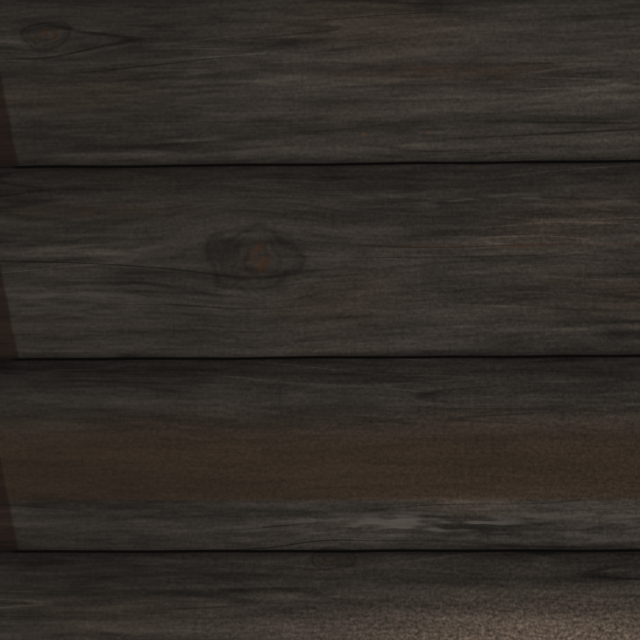
A WebGL 1 fragment shader for this texture:

```glsl
precision highp float;
uniform vec2 u_resolution;

const vec3 WOOD = vec3(0.189, 0.172, 0.156);
const vec3 BROWN = vec3(0.190, 0.153, 0.122);
const vec3 RUST = vec3(0.24, 0.155, 0.105);
const vec3 ASH = vec3(0.33, 0.31, 0.29);
const vec3 SHEEN = vec3(0.41, 0.35, 0.30);
const vec3 NOTCH = vec3(0.135, 0.105, 0.088);
const vec3 GAP = vec3(0.035, 0.031, 0.028);
const float PITCH = 0.300;
const float FIRST_SEAM = 0.138;

vec2 gradientAt(vec2 cell) {
  vec3 h = fract(cell.xyx * vec3(0.1031, 0.1030, 0.0973));
  h += dot(h, h.yzx + 33.33);
  return fract((h.xx + h.yz) * h.zy) * 2.0 - 1.0;
}

float noise(vec2 p) {
  vec2 i = floor(p), f = p - i;
  vec2 u = f * f * f * (f * (f * 6.0 - 15.0) + 10.0);
  vec2 e = vec2(1.0, 0.0);
  float low = mix(dot(gradientAt(i), f), dot(gradientAt(i + e), f - e), u.x);
  float high = mix(dot(gradientAt(i + e.yx), f - e.yx), dot(gradientAt(i + 1.0), f - 1.0), u.x);
  return mix(low, high, u.y);
}

// Long fibres: each octave is finer and more broken up
float fibres(vec2 p) {
  float sum = 0.0, weight = 0.36;
  vec2 scale = vec2(1.8, 30.0);
  for (int i = 0; i < 4; i++) {
    sum += weight * noise(p * scale + float(i) * 17.3);
    scale *= vec2(2.4, 1.9);
    weight *= 0.88;
  }
  return sum;
}

// Sparse hairlines along the zero line of stretched noise
float hairlines(vec2 p, vec2 scale, float width) {
  float line = 1.0 - smoothstep(0.0, width, abs(noise(p * scale)));
  return line * smoothstep(0.0, 0.35, noise(p * vec2(2.5, 11.0) + scale));
}

float blob(vec2 p, vec2 center, vec2 radius) {
  vec2 d = (p - center) / radius;
  return exp(-dot(d, d));
}

// Spreads the fibres around a knot
vec2 bend(vec2 p, vec2 center, vec2 radius) {
  return vec2(0.0, -0.6 * (p.y - center.y) * blob(p, center, radius * 1.5));
}

// Broken rings, dark rim and rusty heart of a knot
vec3 addKnot(vec3 col, vec2 p, vec2 center, vec2 radius, float rough) {
  float r = length((p - center) / radius) + rough * 0.6;
  float fade = 1.0 - smoothstep(0.5, 1.2, r);
  float ring = sin(r * 17.0 + 3.0 * noise(p * 45.0)) * (0.6 + rough);
  col *= 1.0 + fade * (0.09 * ring - 0.11);
  col *= 1.0 - 0.18 * blob(vec2(r, 0.0), vec2(0.88, 0.0), vec2(0.10));
  float heart = (1.0 - smoothstep(0.1, 0.6, r)) * smoothstep(-0.1, 0.35, noise(p * 55.0) + 0.1);
  return mix(col, RUST, 0.6 * heart);
}

void main() {
  vec2 p = gl_FragCoord.xy / u_resolution;
  float px = 1.0 / u_resolution.y;

  // Planks, with seams that tilt more toward the top
  float level = (p.y * (1.0 - 0.014 * p.x) - FIRST_SEAM) / PITCH;
  level += 0.006 * noise(vec2(p.x * 7.0, floor(level + 0.5) * 5.0));
  float row = floor(level);
  float f = level - row;
  float topRow = step(1.5, row);
  float midRow = step(0.5, row) * (1.0 - topRow);
  float lowRow = step(-0.5, row) * step(row, 0.5);
  float baseRow = step(row, -0.5);

  // Grain
  vec2 bigKnot = vec2(0.395, 0.594), bigSize = vec2(0.078, 0.054);
  vec2 sideKnot = vec2(0.075, 0.944), sideSize = vec2(0.042, 0.024);
  vec2 seamKnot = vec2(0.515, 0.127), seamSize = vec2(0.040, 0.018);
  vec2 g = p + bend(p, bigKnot, bigSize) + bend(p, sideKnot, sideSize) + bend(p, seamKnot, seamSize);
  g.y -= p.x * 0.016 * max(row, 0.0);
  g.y += 0.006 * noise(p * vec2(4.0, 9.0));
  g += row * vec2(7.3, 3.1);
  float grain = fibres(g);
  float rough = noise(p * 26.0);
  float pores = noise(p * vec2(120.0, 170.0)) + 0.8 * noise(p * 230.0);
  float patchy = noise(g * vec2(3.0, 11.0) + 40.0);

  // Stain
  float band = smoothstep(0.25, 0.28, f) * (1.0 - smoothstep(0.50, 0.80, f));
  float stained = lowRow * band;
  vec3 col = mix(WOOD, BROWN, stained * 0.9);
  col = mix(col, BROWN, 0.25 * smoothstep(0.05, 0.4, patchy));
  col *= 1.0 + (0.85 - 0.5 * stained) * grain + 0.08 * patchy;
  col *= 1.0 + pores * mix(0.13, 0.26, p.x * (1.0 - 0.7 * p.y));
  float worn = 1.0 - 0.8 * stained;
  col *= 1.0 - 0.30 * worn * hairlines(g, vec2(1.5, 26.0), 0.045);
  col *= 1.0 - 0.20 * worn * hairlines(g, vec2(2.6, 47.0), 0.08);
  col *= 1.0 + 0.22 * worn * hairlines(g, vec2(3.1, 41.0), 0.07);

  // Pale scuffs and rusty streaks
  float shreds = noise(g * vec2(9.0, 95.0)) + 0.7 * noise(g * vec2(24.0, 150.0) + 8.0);
  float broken = smoothstep(-0.15, 0.40, shreds + 0.4 * grain + 0.3 * rough);
  float scuff = midRow * blob(p, vec2(0.78, 0.687), vec2(0.24, 0.010));
  scuff += midRow * 0.5 * blob(p, vec2(0.12, 0.530), vec2(0.16, 0.025));
  scuff += lowRow * blob(p, vec2(0.63, 0.180), vec2(0.17, 0.015));
  scuff += lowRow * 0.5 * blob(p, vec2(0.90, 0.180), vec2(0.40, 0.032));
  col = mix(col, ASH, min(0.65 * scuff * broken, 0.65));
  float rust = topRow * 0.7 * blob(p, vec2(0.70, 0.888), vec2(0.15, 0.012));
  rust += midRow * blob(p, vec2(0.82, 0.616 + 0.01 * (p.x - 0.8)), vec2(0.22, 0.003));
  rust += midRow * 0.5 * blob(p, vec2(0.10, 0.670), vec2(0.16, 0.010));
  rust += midRow * 0.3 * blob(p, vec2(0.93, 0.540), vec2(0.13, 0.040));
  col = mix(col, RUST, min(0.4 * rust * (0.4 + broken), 0.5));
  float fleck = smoothstep(0.52, 0.62, noise(p * vec2(38.0, 60.0) + 9.0));
  col = mix(col, RUST * 1.25, 0.4 * fleck);

  col = addKnot(col, p, bigKnot, bigSize, rough);
  col = addKnot(col, p, sideKnot, sideSize, rough);
  col = addKnot(col, p, seamKnot, seamSize, rough);

  // Rounded plank shading and soft light from the lower right
  col *= mix(1.06, 0.80, smoothstep(0.62, 1.0, f));
  col *= 0.93 + 0.11 * smoothstep(0.0, 0.6, p.x);
  float sheen = baseRow * blob(p, vec2(0.86, -0.015), vec2(0.40, 0.070));
  col = mix(col, SHEEN * (1.0 + 0.55 * pores + 0.3 * grain), 0.72 * sheen);

  // Tapered notches on the left edge
  float notchWidth = 0.027 * (1.0 - f / 0.46) + 0.002 * rough;
  float notch = 1.0 - smoothstep(-px, px + 0.004, p.x - notchWidth);
  col = mix(col, NOTCH * (1.0 + 0.7 * grain), 0.85 * notch * step(f, 0.5));

  // Dark seams with a soft shadow
  float seam = (f - step(0.5, f)) * PITCH;
  col *= 1.0 - 0.45 * exp(-abs(seam) / 0.006);
  float gap = 1.0 - smoothstep(0.0005, 0.0018 + px, abs(seam));
  col = mix(col, GAP, 0.9 * gap * smoothstep(0.012, 0.03, p.x));

  gl_FragColor = vec4(col, 1.0);
}
```
